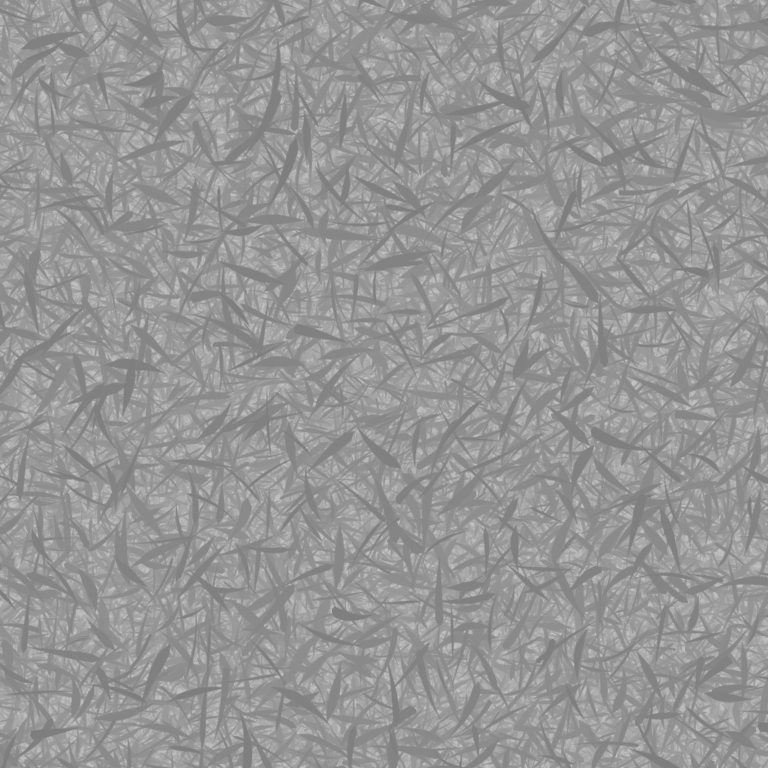
This texture is drawn by a three.js fragment shader. Its source:

```glsl
varying vec2 vUv;

const float TAU = 6.2831853;
const float EDGE = 0.001;      // half width of the smoothed edge, in canvas units
const int MAX_BLADES = 10;
const vec3 GROUND = vec3(0.75);

vec4 hash4(vec3 p) {
  vec4 q = fract(p.xyzx * vec4(0.1031, 0.1030, 0.0973, 0.1099));
  q += dot(q, q.wzxy + 33.33);
  return fract((q.xxyz + q.yzzw) * q.zywx);
}

vec2 rotate(vec2 p, float angle) {
  float c = cos(angle);
  float s = sin(angle);
  return vec2(c * p.x + s * p.y, c * p.y - s * p.x);
}

// Share of the span [x - soft, x + soft] that lies inside [-halfSize, halfSize]
float spanCoverage(float x, float halfSize, float soft) {
  float overlap = min(halfSize, x + soft) - max(-halfSize, x - soft);
  return clamp(overlap / (2.0 * soft), 0.0, 1.0);
}

// Curved sliver along x, widest at peak (-1 to 1) and tapering to both tips
float blade(vec2 p, float halfLength, float halfWidth, float peak, float bend, float soft) {
  float t = p.x / halfLength;
  float rise = (t + 1.0) / (1.0 + peak);
  float fall = (1.0 - t) / (1.0 - peak);
  float taper = clamp(1.3 * min(rise, fall), 0.0, 1.0);
  float y = p.y - bend * (t * t - 0.35);
  return spanCoverage(y, halfWidth * taper, soft) * spanCoverage(p.x, halfLength, soft);
}

// Scatters blades over a grid; darker blades always lie on top of lighter ones
float scatter(float base, vec2 uv, float grid, int count, float maxWidth, vec2 tones, float seed) {
  vec2 p = uv * grid;
  vec2 home = floor(p);
  float soft = EDGE * grid;
  float shade = base;

  for (int j = -1; j <= 1; j++) {
    for (int i = -1; i <= 1; i++) {
      vec2 cell = home + vec2(float(i), float(j));
      for (int k = 0; k < MAX_BLADES; k++) {
        if (k >= count) break;
        vec3 id = vec3(cell + 7.0, seed + float(k) * 3.7);
        vec4 place = hash4(id);
        vec2 local = rotate(p - cell - place.xy, place.z * TAU);
        float halfLength = mix(0.45, 0.95, place.w);
        if (abs(local.x) > halfLength + soft || abs(local.y) > 0.4) continue;

        vec4 form = hash4(id + vec3(41.0, 17.0, 59.0));
        float halfWidth = maxWidth * mix(0.25, 1.0, form.x * form.x);
        float peak = mix(-0.95, 0.95, form.y);
        float bend = mix(-0.14, 0.14, form.z);
        float tone = mix(tones.x, tones.y, form.w);
        float mask = blade(local, halfLength, halfWidth, peak, bend, soft);
        shade = mix(shade, min(shade, tone), mask);
      }
    }
  }
  return shade;
}

void main() {
  float shade = GROUND.r;

  // Fine pale litter up to broad dark blades
  shade = scatter(shade, vUv, 64.0, 10, 0.190, vec2(0.63, 0.75), 11.0);
  shade = scatter(shade, vUv, 44.0, 6, 0.160, vec2(0.57, 0.68), 83.0);
  shade = scatter(shade, vUv, 28.0, 5, 0.132, vec2(0.535, 0.61), 151.0);
  shade = scatter(shade, vUv, 18.0, 3, 0.128, vec2(0.495, 0.56), 227.0);

  gl_FragColor = vec4(vec3(shade), 1.0);
}
```
